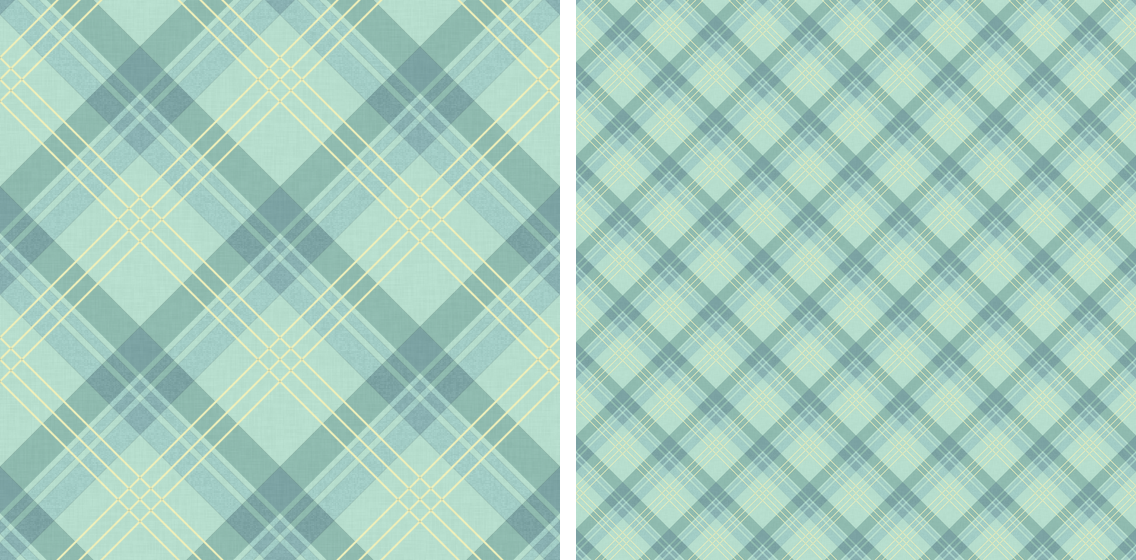
Left, the tile; right, the same tile 3 across and 3 down.
Reproduce this pattern procedurally as a WebGL 1 fragment shader.

```glsl
precision highp float;
// Diagonal tartan in sea greens with triple yellow lines and a fine woven grain.
uniform vec2 u_resolution;

const float REPEATS = 2.0;    // setts across and down
const float SETT = 384.0;     // threads in one sett
const float TAU = 6.2831853;

const vec3 BASE   = vec3(0.715, 0.868, 0.805);
const vec3 GREEN  = vec3(0.560, 0.730, 0.685);
const vec3 BLUE   = vec3(0.635, 0.802, 0.775);
const vec3 SLATE  = vec3(0.485, 0.638, 0.640);
const vec3 STEEL  = vec3(0.535, 0.690, 0.695);
const vec3 YELLOW = vec3(0.935, 0.935, 0.725);
const vec3 KNOT   = vec3(0.800, 0.820, 0.650);

float hash(vec2 p) {
  vec3 q = fract(vec3(p.xyx) * 0.1031);
  q += dot(q, q.yzx + 33.33);
  return fract((q.x + q.y) * q.z);
}

// Random value per cell, blended along x only, wrapping at the canvas edges.
float slub(vec2 uv, vec2 cells) {
  vec2 p = uv * cells;
  vec2 cell = floor(p);
  float a = hash(mod(cell, cells));
  float b = hash(mod(cell + vec2(1.0, 0.0), cells));
  return mix(a, b, smoothstep(0.0, 1.0, p.x - cell.x)) - 0.5;
}

// Pixel coverage of the stripe from lo to hi, in threads of a wrapping sett.
float stripe(float t, float lo, float hi, float pixel) {
  float c = mod(t - 0.5 * (lo + hi) + 0.5 * SETT, SETT) - 0.5 * SETT;
  float h = 0.5 * (hi - lo);
  return clamp((c + h) / pixel + 0.5, 0.0, 1.0)
       - clamp((c - h) / pixel + 0.5, 0.0, 1.0);
}

float greenBand(float t, float pixel) {
  return stripe(t, 0.0, 64.0, pixel);
}

float blueBands(float t, float pixel) {
  return stripe(t, 74.0, 92.0, pixel) + stripe(t, 104.0, 148.0, pixel);
}

float yellowLines(float t, float pixel) {
  float sum = 0.0;
  for (int i = 0; i < 3; i++) {
    float centre = 207.0 + 30.0 * float(i);
    sum += stripe(t, centre - 1.9, centre + 1.9, pixel);
  }
  return sum;
}

// Hairline shadows along the band edges.
float seams(float t, float pixel) {
  return stripe(t, -0.6, 0.6, pixel) + stripe(t, 73.4, 74.6, pixel)
       + stripe(t, 91.4, 92.6, pixel) + stripe(t, 103.4, 104.6, pixel)
       + stripe(t, 147.4, 148.6, pixel);
}

// Colour of one thread direction, crossed by a ground of the given tones.
vec3 bands(vec3 ground, vec3 green, vec3 blue, float g, float b) {
  return ground * (1.0 - g - b) + green * g + blue * b;
}

void main() {
  vec2 uv = gl_FragCoord.xy / u_resolution;
  float pixel = SETT * REPEATS * 1.414 / min(u_resolution.x, u_resolution.y);

  // Warp and weft run along the two diagonals.
  float warp = SETT * fract(REPEATS * (uv.x - uv.y) - 2.0 / 3.0);
  float weft = SETT * fract(-REPEATS * (uv.x + uv.y) - 2.0 / 3.0);

  // Every pairing of ground, green and blue.
  float g1 = greenBand(warp, pixel), b1 = blueBands(warp, pixel);
  float g2 = greenBand(weft, pixel), b2 = blueBands(weft, pixel);
  vec3 overBase  = bands(BASE, GREEN, BLUE, g1, b1);
  vec3 overGreen = bands(GREEN, SLATE, SLATE, g1, b1);
  vec3 overBlue  = bands(BLUE, SLATE, STEEL, g1, b1);
  vec3 color = bands(overBase, overGreen, overBlue, g2, b2);
  color *= 1.0 - 0.11 * min(seams(warp, pixel) + seams(weft, pixel), 1.0);

  // Upright cloth grain, rougher in the blue, over a slow sine mottling.
  float grain = slub(uv, vec2(48.0, 384.0)) + slub(uv.yx, vec2(48.0, 384.0));
  float fleck = slub(uv, vec2(384.0, 384.0));
  float mottle = sin(TAU * (3.0 * uv.x + sin(TAU * 2.0 * uv.y) * 0.2))
               * sin(TAU * (4.0 * uv.y + sin(TAU * 3.0 * uv.x) * 0.2));
  float blue = max(b1, b2);
  color += 0.016 * grain + (0.008 + 0.032 * blue) * fleck + 0.003 * mottle;

  // Yellow lines on top, with a darker knot at each crossing.
  float y1 = yellowLines(warp, pixel), y2 = yellowLines(weft, pixel);
  vec3 thread = mix(YELLOW, KNOT, y1 * y2) + 0.012 * grain;
  color = mix(color, thread, max(y1, y2));

  gl_FragColor = vec4(color, 1.0);
}
```
